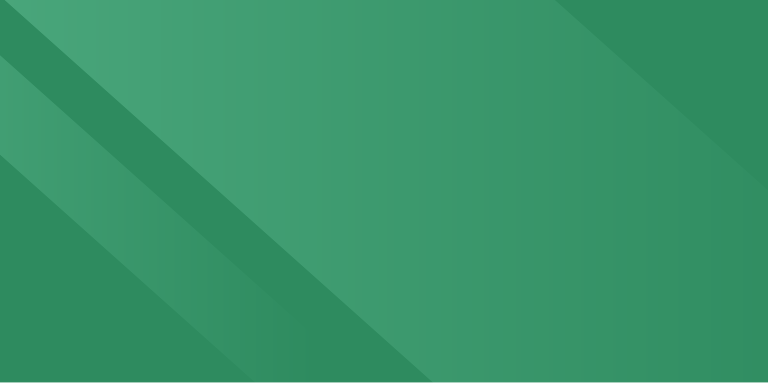
Give the GLSL for this background, as a WebGL 1 fragment shader.

```glsl
precision highp float;

uniform vec2 u_resolution;

// Soft-edged stripe covering lo..hi along the slanted axis
float stripe(float s, float lo, float hi, float soft) {
    return smoothstep(lo - soft, lo + soft, s) - smoothstep(hi - soft, hi + soft, s);
}

void main() {
    // x spans 0..2, y spans 0..1
    vec2 p = gl_FragCoord.xy / u_resolution * vec2(2.0, 1.0);
    float soft = 0.8 / u_resolution.y;

    // Position where the diagonal through p meets the top edge
    float slant = p.x - (1.0 - p.y) / 0.893;

    // Broad stripe fades across the whole canvas, narrow one near the left
    float broadGlow = mix(0.106, 0.011, p.x * 0.5);
    float narrowGlow = 0.076 * clamp(1.0 - p.x / 0.82, 0.0, 1.0);

    float light = broadGlow * stripe(slant, 0.012, 1.445, soft)
                + narrowGlow * stripe(slant, -0.451, -0.161, soft);

    vec3 baseGreen = vec3(0.18, 0.545, 0.373);
    vec3 color = baseGreen + light * vec3(1.0, 0.98, 1.02);

    // Thin white line along the bottom edge
    float line = 1.0 - smoothstep(0.004 - 0.5 * soft, 0.004 + 0.5 * soft, p.y);
    color = mix(color, vec3(1.0), line);

    gl_FragColor = vec4(color, 1.0);
}
```
